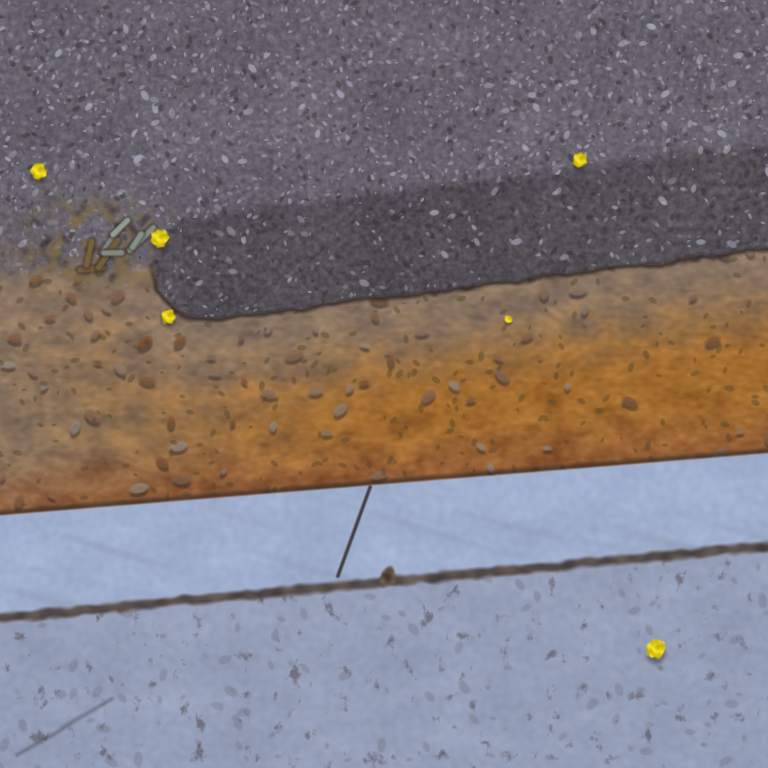
Give the GLSL for this texture, as a three.js fragment shader.

```glsl
// Draws a worn asphalt edge, a strip of ochre soil, and a pale concrete kerb and pavement.
varying vec2 vUv;

const vec3 ROAD = vec3(0.4, 0.385, 0.42);
const vec3 TAR = vec3(0.325, 0.31, 0.335);
const vec3 GRIT = vec3(0.68, 0.68, 0.75);
const vec3 DUST = vec3(0.53, 0.45, 0.38);
const vec3 OCHRE = vec3(0.63, 0.42, 0.185);
const vec3 CLAY = vec3(0.55, 0.345, 0.21);
const vec3 KERB = vec3(0.625, 0.685, 0.805);
const vec3 PAVING = vec3(0.585, 0.62, 0.72);
const vec3 SHADE = vec3(0.19, 0.16, 0.16);
const vec3 STRAW = vec3(0.5, 0.41, 0.25);
const vec3 BLADE = vec3(0.49, 0.53, 0.49);
const vec3 PETAL = vec3(0.88, 0.8, 0.08);
const vec2 TUFT = vec2(0.145, 0.672);
const float SOFT = 0.002;

vec2 hash2(vec2 p) {
  p = vec2(dot(p, vec2(127.1, 311.7)), dot(p, vec2(269.5, 183.3)));
  return fract(sin(p) * 43758.55);
}

// Gradient noise, about -0.7 to 0.7
float corner(vec2 i, vec2 f, vec2 o) {
  return dot(hash2(i + o) * 2.0 - 1.0, f - o);
}
float noise(vec2 p) {
  vec2 i = floor(p), f = fract(p), u = f * f * (3.0 - 2.0 * f);
  return mix(mix(corner(i, f, vec2(0)), corner(i, f, vec2(1, 0)), u.x),
             mix(corner(i, f, vec2(0, 1)), corner(i, f, vec2(1)), u.x), u.y);
}
float fbm(vec2 p) {
  float sum = 0.0, gain = 1.0;
  for (int i = 0; i < 4; i++) {
    sum += gain * noise(p);
    p = p * 2.03 + 17.3;
    gain *= 0.55;
  }
  return sum;
}

float segment(vec2 p, vec2 a, vec2 b) {
  vec2 d = b - a;
  return length(p - a - d * clamp(dot(p - a, d) / dot(d, d), 0.0, 1.0));
}
float inside(float d, float soft) { return 1.0 - smoothstep(-soft, soft, d); }

// Randomly turned oval chips: x is coverage, y is a tone per chip
vec2 chips(vec2 p, float density) {
  vec2 best = vec2(0);
  for (int j = -1; j <= 1; j++) for (int i = -1; i <= 1; i++) {
    vec2 id = floor(p) + vec2(i, j), r = hash2(id), s = hash2(id + 51.7);
    vec2 q = p - id - r, axis = vec2(cos(s.x * 3.2), sin(s.x * 3.2));
    q = vec2(dot(q, axis), 1.7 * (axis.x * q.y - axis.y * q.x));
    float m = inside(length(q) - mix(0.16, 0.42, s.y), 0.12);
    m *= step(hash2(id + 9.1).x, density);
    if (m > best.x) best = vec2(m, r.y);
  }
  return best;
}

void flower(inout vec3 c, vec2 p, float x, float y, float size) {
  vec2 q = p - vec2(x, y);
  c = mix(c, SHADE, 0.5 * inside(length(q + vec2(0, size * 0.6)) - size, size * 0.5));
  float d = length(q) - size * (1.0 + 0.4 * noise(p * 160.0));
  c = mix(c, PETAL + 0.25 * noise(q * 150.0), inside(d, SOFT));
}

vec3 asphalt(vec2 p, float patchMask) {
  vec3 c = mix(ROAD, TAR, patchMask) + 0.05 * fbm(p * 9.0);
  c += 0.1 * noise(p * 115.0) + 0.07 * noise(p * 210.0);
  vec2 fine = chips(p * 100.0, 0.46 - 0.24 * patchMask);
  vec2 coarse = chips(p * 58.0, 0.24 - 0.04 * patchMask);
  c = mix(c, GRIT, fine.x * mix(0.1, 0.62, fine.y));
  c = mix(c, GRIT, coarse.x * mix(0.12, 0.75, coarse.y));
  return mix(c, SHADE, 0.4 * chips(p * 72.0, 0.25).x);
}

vec3 soil(vec2 p, float height, float roadD) {
  float grain = fbm(p * vec2(20, 34));
  float warm = smoothstep(0.02, 0.15, roadD + 0.035 * grain);
  warm *= smoothstep(-0.1, 0.55, p.x + 0.12 * grain);
  vec3 c = mix(DUST, OCHRE, warm);
  c = mix(c, CLAY, 0.8 * inside(height + 0.03 * grain - 0.045, 0.045));
  c += vec3(0.13, 0.11, 0.075) * grain + 0.07 * noise(p * vec2(85, 125));
  float density = mix(0.36, 0.13, smoothstep(0.1, 0.6, p.x));
  vec2 q = p * vec2(32, 38), pebble = chips(q, density);
  c = mix(c, SHADE, 0.5 * chips(q + vec2(0, 0.2), density).x);
  c = mix(c, mix(CLAY * 0.85, vec3(0.58, 0.54, 0.51), pebble.y), 0.8 * pebble.x);
  return mix(c, STRAW * 0.65, 0.45 * chips(p * 65.0, 0.24).x);
}

vec3 concrete(vec2 p, float jointY) {
  float kerb = smoothstep(-SOFT, SOFT, p.y - jointY);
  vec3 c = mix(PAVING, KERB, kerb) + 0.045 * fbm(p * vec2(11, 18)) + 0.04 * noise(p * 95.0);
  float pits = 0.65 * smoothstep(0.22, 0.62, fbm(p * vec2(48, 38)));
  c = mix(c, ROAD * 0.9, (1.0 - kerb) * (pits + 0.25 * chips(p * 42.0, 0.2).x));
  float scuff = smoothstep(0.15, 0.55, noise(p.x * vec2(6, 12) + p.y * vec2(8, 45)));
  c = mix(c, PAVING * 0.86, 0.35 * kerb * scuff);
  float crack = segment(p + 0.006 * noise(p * 35.0), vec2(0.02, 0.015), vec2(0.145, 0.09));
  c = mix(c, SHADE, 0.4 * inside(crack - 0.002, 0.004));
  // Joints and a clod of earth
  float seam = segment(p, vec2(0.482, 0.366), vec2(0.44, 0.25));
  c = mix(c, SHADE, 0.85 * inside(seam - 0.0022, SOFT));
  float gap = abs(p.y - jointY + 0.004 * noise(p * 40.0)) - 0.006 - 0.003 * noise(p * 65.0);
  c = mix(c, mix(SHADE, DUST, 0.35 + 0.5 * noise(p * 55.0)), 0.9 * inside(gap, 0.004));
  float clod = length(p - vec2(0.505, 0.247)) - 0.012 - 0.01 * noise(p * 70.0);
  return mix(c, DUST * 0.75 + 0.3 * noise(p * 90.0), inside(clod, 0.004));
}

void main() {
  vec2 p = vUv;
  float height = p.y - 0.329 - 0.081 * p.x;
  // Rounded tar patch joined to the road above
  float rough = 0.009 * noise(p * 24.0) + 0.004 * noise(p * 75.0);
  float patchD = segment(p, vec2(0.268, 0.652), vec2(1.2, 0.771)) - 0.067 + rough;
  float upperD = 0.652 + 0.135 * max(0.0, p.x - 0.27) - p.y + rough * 2.5;
  float roadD = min(patchD, upperD), patchMask = inside(patchD, 0.008);
  float edgeSoft = mix(0.022, SOFT, smoothstep(0.15, 0.21, p.x));
  vec3 c = mix(soil(p, height, roadD), asphalt(p, patchMask), inside(roadD, edgeSoft));
  float lip = inside(abs(patchD - 0.002) - 0.003, 0.004) * inside(-upperD, 0.01);
  c = mix(c, SHADE, 0.85 * lip);

  // Dry litter and blades beside the patch
  float litter = inside(length((p - vec2(0.12, 0.68)) / vec2(0.16, 0.09)) - 0.65, 0.35);
  litter *= (1.0 - patchMask) * smoothstep(-0.25, 0.35, fbm(p * 35.0));
  c = mix(c, mix(STRAW, SHADE, smoothstep(-0.1, 0.4, noise(p * 60.0))), 0.75 * litter);
  for (float i = 0.0; i < 9.0; i++) {
    vec2 r = hash2(vec2(i, 4)), s = hash2(vec2(i, 8));
    vec2 base = TUFT + (r - 0.5) * vec2(0.085, 0.06), way = vec2(cos(s.x * 1.5), sin(s.x * 1.5));
    float d = segment(p, base, base + way * mix(0.02, 0.045, s.y));
    c = mix(c, SHADE, 0.5 * inside(d - 0.006, 0.003));
    c = mix(c, mix(STRAW, BLADE, step(0.35, r.x)) * (0.85 + 0.35 * r.y), inside(d - 0.0035, SOFT));
  }

  // Kerb, with a dark line where soil meets it
  c = mix(c, SHADE, 0.65 * inside(abs(height - 0.003) - 0.003, 0.004));
  c = mix(c, concrete(p, 0.195 + 0.094 * p.x), inside(height, SOFT));

  flower(c, p, 0.05, 0.777, 0.01);
  flower(c, p, 0.208, 0.69, 0.011);
  flower(c, p, 0.219, 0.588, 0.009);
  flower(c, p, 0.755, 0.792, 0.009);
  flower(c, p, 0.662, 0.584, 0.005);
  flower(c, p, 0.854, 0.155, 0.012);
  gl_FragColor = vec4(clamp(c, 0.0, 1.0), 1.0);
}
```
